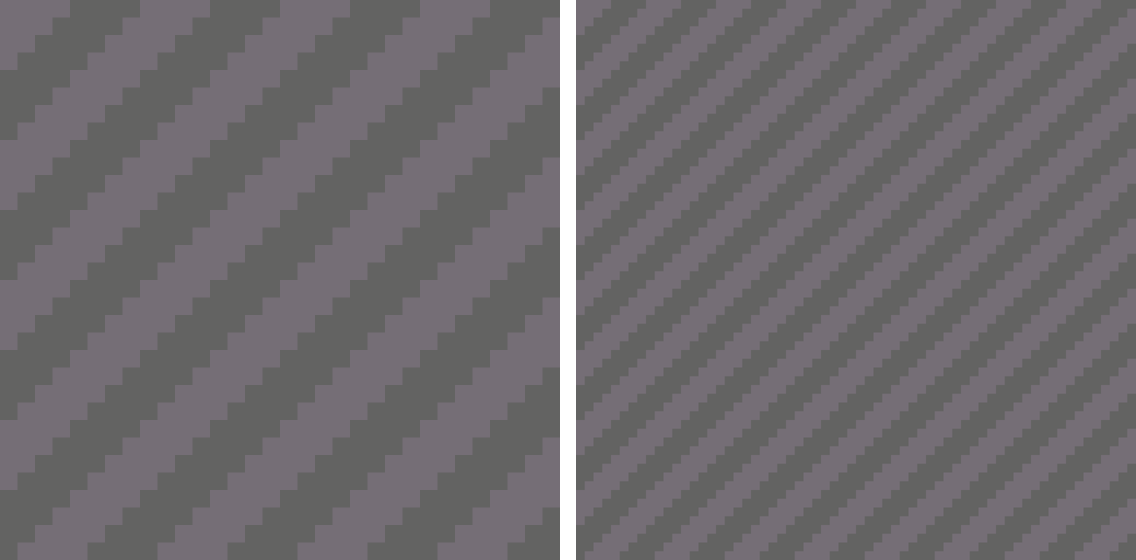
Left: one tile. Right: repeated 2 by 2.
This pattern is drawn by a WebGL 2 fragment shader. Its source:

```glsl
#version 300 es
precision highp float;
// Stepped diagonal stripes in two muted tones, rising to the right.
// The canvas is a grid of square cells; column minus row, taken modulo
// the stripe period, picks the tone. Cell borders are box filtered.

uniform vec2 u_resolution;
out vec4 fragColor;

const float REPEATS = 4.0;        // stripe pairs across and down
const float PERIOD_CELLS = 8.0;   // cells in one stripe pair
const float STRIPE_CELLS = 4.0;   // cells in the mauve stripe
const float PHASE_CELLS = -1.0;   // shift of the stripes along a row
const vec3 GREY = vec3(0.388, 0.388, 0.384);
const vec3 MAUVE = vec3(0.457, 0.431, 0.461);

// 1 in a mauve cell, 0 in a grey one; wraps at every period.
float stripeAt(vec2 cell) {
    float stepIndex = mod(cell.x - cell.y + PHASE_CELLS + 0.5, PERIOD_CELLS);
    return 1.0 - step(STRIPE_CELLS, stepIndex);
}

// Averages the cells under one pixel by their covered area.
float filteredStripe(vec2 gridPos, vec2 pixelSize) {
    vec2 upperEdge = gridPos + 0.5 * pixelSize;
    vec2 lowCell = floor(gridPos - 0.5 * pixelSize);
    vec2 highCell = floor(upperEdge);
    vec2 highShare = clamp((upperEdge - highCell) / pixelSize, 0.0, 1.0);

    float lowRow = mix(stripeAt(lowCell),
                       stripeAt(vec2(highCell.x, lowCell.y)), highShare.x);
    float highRow = mix(stripeAt(vec2(lowCell.x, highCell.y)),
                        stripeAt(highCell), highShare.x);
    return mix(lowRow, highRow, highShare.y);
}

void main() {
    float cellCount = REPEATS * PERIOD_CELLS;
    vec2 gridPos = gl_FragCoord.xy / u_resolution * cellCount;
    vec2 pixelSize = cellCount / u_resolution;
    fragColor = vec4(mix(GREY, MAUVE, filteredStripe(gridPos, pixelSize)), 1.0);
}
```
